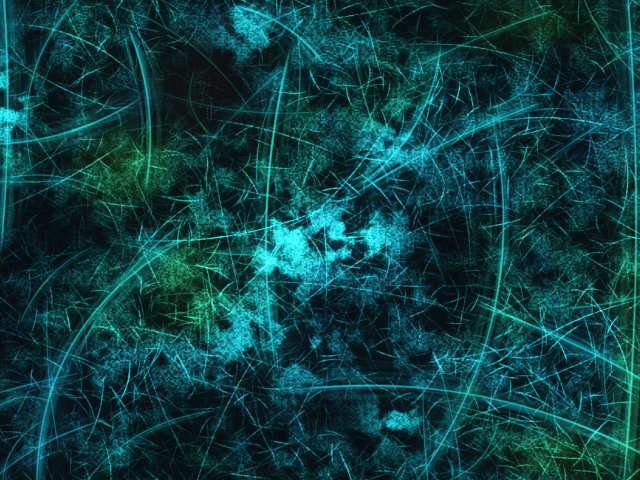
A Shadertoy shader for this background:

```glsl
float hash(vec2 p) {
    return fract(sin(dot(p, vec2(127.1, 311.7))) * 43758.5453);
}

vec2 hash2(vec2 p) {
    return vec2(hash(p), hash(p + 57.3));
}

float noise(vec2 p) {
    vec2 i = floor(p), f = fract(p);
    f = f * f * (3.0 - 2.0 * f);
    return mix(mix(hash(i), hash(i + vec2(1, 0)), f.x),
               mix(hash(i + vec2(0, 1)), hash(i + vec2(1, 1)), f.x), f.y);
}

float fbm(vec2 p) {
    float sum = 0.0, amp = 0.5;
    for (int i = 0; i < 5; i++) {
        sum += amp * noise(p);
        p = mat2(1.6, 1.2, -1.2, 1.6) * p + 7.1;
        amp *= 0.55;
    }
    return sum;
}

float blob(vec2 p, vec2 center, vec2 radius) {
    vec2 d = (p - center) / radius;
    return exp(-dot(d, d));
}

// Position along a bent segment (0 to 1) and signed distance from it
vec2 arcCoords(vec2 p, vec2 a, vec2 b, float bend) {
    vec2 d = b - a, q = p - a;
    float len2 = dot(d, d);
    float t = dot(q, d) / len2;
    float s = (d.x * q.y - d.y * q.x) / len2 - 4.0 * bend * t * (1.0 - t);
    float slope = 4.0 * bend * (1.0 - 2.0 * t);
    return vec2(t, s * sqrt(len2) * inversesqrt(1.0 + slope * slope));
}

float taper(float t, float ends) {
    return smoothstep(0.0, ends, t) * (1.0 - smoothstep(1.0 - ends, 1.0, t));
}

float stroke(vec2 arc, float width) {
    float s = arc.y / width;
    return exp(-s * s) * taper(arc.x, 0.4);
}

// Main line surrounded by fine parallel fibres
float bundle(vec2 arc, float width, float spread, float seed) {
    float fibre = noise(vec2(arc.x * 5.0 + seed * 9.0, arc.y * 190.0 + seed * 31.0));
    float veil = fibre * fibre * exp(-abs(arc.y) / spread);
    float s = arc.y / width;
    return (exp(-s * s) + 0.8 * veil) * taper(arc.x, 0.15);
}

// Three random short arcs per grid cell, few of them bright
float scatter(vec2 p, float scale, float width) {
    vec2 q = p * scale + scale * 3.7, cell = floor(q);
    float sum = 0.0;
    for (int n = 0; n < 27; n++) {
        vec2 id = cell + vec2(n % 3 - 1, (n / 3) % 3 - 1);
        vec2 key = id + float(n / 9) * 19.7 + scale;
        vec2 r = hash2(key), k = hash2(key + 11.9);
        float angle = 6.2832 * r.x * r.y + 3.1416 * k.x;
        vec2 reach = vec2(cos(angle), sin(angle)) * mix(0.4, 0.9, k.y);
        vec2 arc = arcCoords(q, id + r - reach, id + r + reach, 0.26 * (k.x - 0.5));
        float power = k.y * r.x;
        sum += stroke(arc, width * scale) * (0.1 + 1.7 * power * power);
    }
    return sum;
}

void mainImage(out vec4 fragColor, in vec2 fragCoord) {
    vec2 p = fragCoord / iResolution.y;
    float width = max(0.0015, 0.57 / iResolution.y);
    float clouds = fbm(p * 4.2 + 4.0);
    float dust = fbm(p * 24.0);
    float grain = noise(p * 310.0);

    // Dark hollows and bright clusters
    float hollow = 1.2 * blob(p, vec2(0.41, 0.82), vec2(0.17, 0.14))
        + blob(p, vec2(0.76, 0.13), vec2(0.13, 0.09))
        + blob(p, vec2(0.14, 0.53), vec2(0.13, 0.07))
        + 0.8 * blob(p, vec2(0.94, 0.46), vec2(0.08, 0.16))
        + 0.6 * blob(p, vec2(1.22, 0.56), vec2(0.18, 0.12));
    float core = blob(p, vec2(0.59, 0.48), vec2(0.045, 0.065))
        + 0.9 * blob(p, vec2(0.72, 0.50), vec2(0.075, 0.05));
    float cluster = core + 0.4 * blob(p, vec2(0.56, 0.28), vec2(0.1, 0.06))
        + 0.55 * blob(p, vec2(0.01, 0.77), vec2(0.04, 0.09))
        + 0.35 * blob(p, vec2(0.82, 0.71), vec2(0.05, 0.05))
        + 0.3 * blob(p, vec2(0.82, 0.13), vec2(0.05, 0.05))
        + 0.25 * blob(p, vec2(0.52, 0.95), vec2(0.06, 0.06));
    float density = (0.4 + 0.9 * smoothstep(0.3, 0.75, clouds)
        + 0.5 * blob(p, vec2(0.62, 0.42), vec2(0.25, 0.22)))
        * (1.0 - 0.85 * min(hollow, 1.0));

    // Web of fine arcs at growing frequencies
    float web = 0.0, scale = 2.6;
    for (int i = 0; i < 5; i++) {
        web += scatter(p, scale, width);
        scale *= 1.8;
    }
    float light = web * density * (0.25 + 1.1 * grain);
    float speckle = smoothstep(0.42, 0.78, dust);
    light += density * (0.03 + 0.55 * speckle * grain);
    light += cluster * (0.12 + 4.5 * smoothstep(0.46, 0.72, dust)) * (0.35 + grain);

    // Long sweeping bundles: end points, then bends
    vec4 sweeps[12] = vec4[](
        vec4(0.08, -0.08, 0.42, 0.52), vec4(0.61, 0.92, 0.58, 0.20),
        vec4(1.02, 0.78, 0.84, -0.04), vec4(0.92, 0.92, 0.73, 0.60),
        vec4(0.26, 0.96, 0.30, 0.59), vec4(-0.05, 0.70, 0.30, 0.80),
        vec4(0.56, 0.18, 1.40, 0.02), vec4(0.98, 0.37, 1.42, 0.16),
        vec4(1.30, 1.10, 1.29, -0.10), vec4(0.00, 1.10, 0.00, 0.46),
        vec4(0.48, 0.99, 0.68, 0.86), vec4(0.73, 0.59, 1.14, 0.79));
    float bends[12] = float[](0.17, -0.055, 0.12, 0.12, 0.08, -0.08,
        0.09, 0.03, 0.025, 0.025, 0.1, 0.03);
    for (int i = 0; i < 12; i++) {
        vec2 arc = arcCoords(p, sweeps[i].xy, sweeps[i].zw, bends[i]);
        light += 0.9 * bundle(arc, width * 1.3, 0.016, float(i));
    }

    // Fainter random sweeps
    for (int i = 0; i < 30; i++) {
        vec2 key = vec2(float(i), 4.3);
        vec2 mid = hash2(key) * vec2(1.34, 1.0), r = hash2(key + 23.1);
        vec2 reach = vec2(cos(6.2832 * r.x), sin(6.2832 * r.x)) * mix(0.08, 0.24, r.y);
        vec2 arc = arcCoords(p, mid - reach, mid + reach, 0.4 * (r.y - 0.5));
        light += 0.4 * bundle(arc, width, 0.01, float(i) + 20.0) * (1.0 - 0.6 * min(hollow, 1.0));
    }

    // Cyan light tinted green and blue by region
    float green = blob(p, vec2(0.26, 0.66), vec2(0.09, 0.08))
        + 0.9 * blob(p, vec2(0.39, 0.41), vec2(0.06, 0.1))
        + 0.9 * blob(p, vec2(1.18, 0.05), vec2(0.11, 0.07))
        + 0.8 * blob(p, vec2(1.32, 0.25), vec2(0.04, 0.35))
        + 0.7 * blob(p, vec2(1.1, 0.95), vec2(0.14, 0.06));
    float haze = min(green, 1.0);
    green = clamp(green + 0.55 * smoothstep(0.52, 0.75, fbm(p * 5.0 + 31.0)), 0.0, 1.0);
    green *= 1.0 - min(core, 1.0);
    float blue = 0.5 * smoothstep(0.45, 0.75, fbm(p * 3.5 + 63.0)) * (1.0 - min(cluster, 1.0));
    vec3 tint = mix(vec3(0.06, 0.94, 1.04), vec3(0.1, 0.66, 1.0), blue);
    tint = mix(tint, vec3(0.1, 0.95, 0.62), green);

    vec3 color = vec3(0.022, 0.038, 0.05) + tint * light;
    color += vec3(0.07, 0.15, 0.01) * haze * dust;
    color += vec3(0.03, 0.01, 0.005) * blob(p, vec2(0.42, 0.82), vec2(0.15, 0.12));
    fragColor = vec4(1.0 - exp(-1.1 * color), 1.0);
}
```
